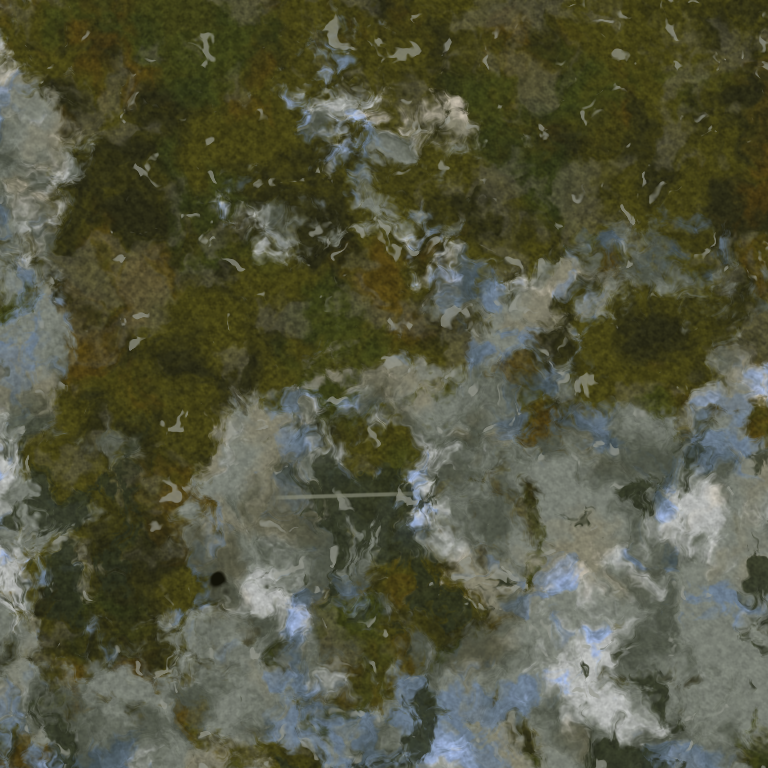
Reproduce this texture procedurally as a Shadertoy shader.

```glsl
// Weathered stone wall overgrown with olive moss: warped fractal noise plus a
// broad layout decides where moss or bare stone shows, then each layer gets
// its own mottling, tints, pale flakes, dark stains and fine grain.

#define PATCH_SCALE 6.0
#define WARP 0.035
#define EDGE_SOFTNESS 0.055
#define STONE_BIAS 0.015
#define LAYOUT_STRENGTH 0.27
#define GRAIN_SCALE 190.0
#define GRAIN_AMOUNT 0.13
#define MOSS_DARK vec3(0.165, 0.165, 0.085)
#define MOSS_OLIVE vec3(0.265, 0.255, 0.085)
#define STONE_DARK vec3(0.300, 0.320, 0.270)
#define STONE_MID vec3(0.470, 0.490, 0.450)
#define STONE_PALE vec3(0.710, 0.720, 0.710)

float hash(vec2 cell) {
    return fract(sin(dot(cell, vec2(127.1, 311.7))) * 43758.5453);
}

float noise(vec2 p) {
    vec2 cell = floor(p);
    vec2 f = fract(p);
    f = f * f * (3.0 - 2.0 * f);
    float low = mix(hash(cell), hash(cell + vec2(1.0, 0.0)), f.x);
    float high = mix(hash(cell + vec2(0.0, 1.0)), hash(cell + vec2(1.0)), f.x);
    return mix(low, high, f.y);
}

// Fractal noise around 0.5; the rotation hides the lattice.
float fbm(vec2 p, int octaves) {
    float sum = 0.0, weight = 0.0, amplitude = 1.0;
    for (int i = 0; i < octaves; i++) {
        sum += amplitude * noise(p);
        weight += amplitude;
        amplitude *= 0.64;
        p = mat2(1.6, 1.2, -1.2, 1.6) * p + 17.3;
    }
    return sum / weight;
}

// Bare stone fills the lower part and the left side; moss rules elsewhere.
float stoneLayout(vec2 p) {
    float wobble = 0.16 * (noise(p * 4.0 + 9.0) - 0.5);
    float lower = 1.0 - smoothstep(0.34, 0.54, p.y + wobble);
    float left = 1.0 - smoothstep(0.06, 0.20, p.x + wobble);
    float mossTongue = 1.0 - smoothstep(0.02, 0.12, abs(p.x - 0.38 + 0.35 * p.y));
    mossTongue *= smoothstep(0.28, 0.40, p.y);
    return max(lower, left) * (1.0 - 0.75 * mossTongue);
}

vec3 mossColour(vec2 p, float grain) {
    float mottling = fbm(p * 14.0 + 40.0, 5);
    vec3 colour = mix(MOSS_DARK, MOSS_OLIVE, smoothstep(0.28, 0.62, mottling));
    float ochre = smoothstep(0.50, 0.72, fbm(p * 9.0 + 71.0, 5));
    colour = mix(colour, vec3(0.33, 0.25, 0.075), 0.6 * ochre);
    float green = smoothstep(0.52, 0.70, fbm(p * 7.0 + 23.0, 4));
    colour = mix(colour, vec3(0.20, 0.24, 0.10), 0.6 * green);
    float dust = smoothstep(0.53, 0.70, fbm(p * 17.0 + 5.0, 4));
    colour = mix(colour, vec3(0.38, 0.37, 0.30), 0.5 * dust);
    return colour * (1.0 + 2.2 * grain);
}

vec3 stoneColour(vec2 p, float grain, float thickness) {
    float mottling = fbm(p * 12.0 + 90.0, 6) + 0.25 * thickness;
    vec3 colour = mix(STONE_DARK, STONE_MID, smoothstep(0.30, 0.60, mottling));
    float flakes = smoothstep(0.53, 0.72, fbm(p * 9.0 + 130.0, 6) + 0.2 * thickness);
    colour = mix(colour, STONE_PALE, flakes);
    float blue = smoothstep(0.54, 0.68, fbm(p * 13.0 + 55.0, 5));
    colour = mix(colour, colour * vec3(0.88, 0.98, 1.22), blue);
    float warm = smoothstep(0.52, 0.70, fbm(p * 8.0 + 31.0, 4));
    colour = mix(colour, colour * vec3(1.06, 1.0, 0.92), warm);
    return colour * (1.0 + grain);
}

void mainImage(out vec4 fragColor, in vec2 fragCoord) {
    vec2 p = fragCoord / iResolution.xy;
    vec2 warp = vec2(fbm(p * 15.0, 4), fbm(p * 15.0 + 60.0, 4)) - 0.5;
    vec2 q = p + 2.0 * WARP * warp;
    float grain = GRAIN_AMOUNT * (fbm(p * GRAIN_SCALE, 2) - 0.5) * 2.0;

    // Ragged cover of stone over moss
    float cover = fbm(q * PATCH_SCALE + 3.0, 7) - 0.5 + STONE_BIAS;
    cover += LAYOUT_STRENGTH * (stoneLayout(p) - 0.5);
    cover += 0.14 * (fbm(p * 45.0 + 12.0, 3) - 0.5);
    float stone = smoothstep(-EDGE_SOFTNESS, EDGE_SOFTNESS, cover);
    vec3 colour = mix(mossColour(q, grain), stoneColour(q, grain, cover), stone);

    // Dark green-grey growth, stretched downwards in the lower half
    float growth = fbm(q * vec2(13.0, 8.0) + 200.0, 6);
    growth = smoothstep(0.58, 0.67, growth) * (1.0 - smoothstep(0.35, 0.55, p.y));
    colour = mix(colour, vec3(0.17, 0.19, 0.12) * (1.0 + 2.0 * grain), 0.85 * growth);

    // Small pale chips
    float chips = smoothstep(0.70, 0.79, fbm(q * 38.0 + 310.0, 3));
    colour = mix(colour, vec3(0.58, 0.59, 0.55), 0.7 * chips);

    // Thin pale scratch and a small dark pit
    float scratch = 1.0 - smoothstep(0.001, 0.004, abs(p.y - 0.352 - 0.03 * (p.x - 0.36)));
    scratch *= smoothstep(0.35, 0.38, p.x) * (1.0 - smoothstep(0.50, 0.57, p.x));
    colour = mix(colour, vec3(0.53, 0.54, 0.47), 0.7 * scratch);
    float pit = length((q - vec2(0.275, 0.243)) * vec2(1.0, 0.8));
    colour = mix(vec3(0.07, 0.07, 0.03), colour, smoothstep(0.008, 0.015, pit));

    fragColor = vec4(clamp(colour, 0.0, 1.0), 1.0);
}
```
